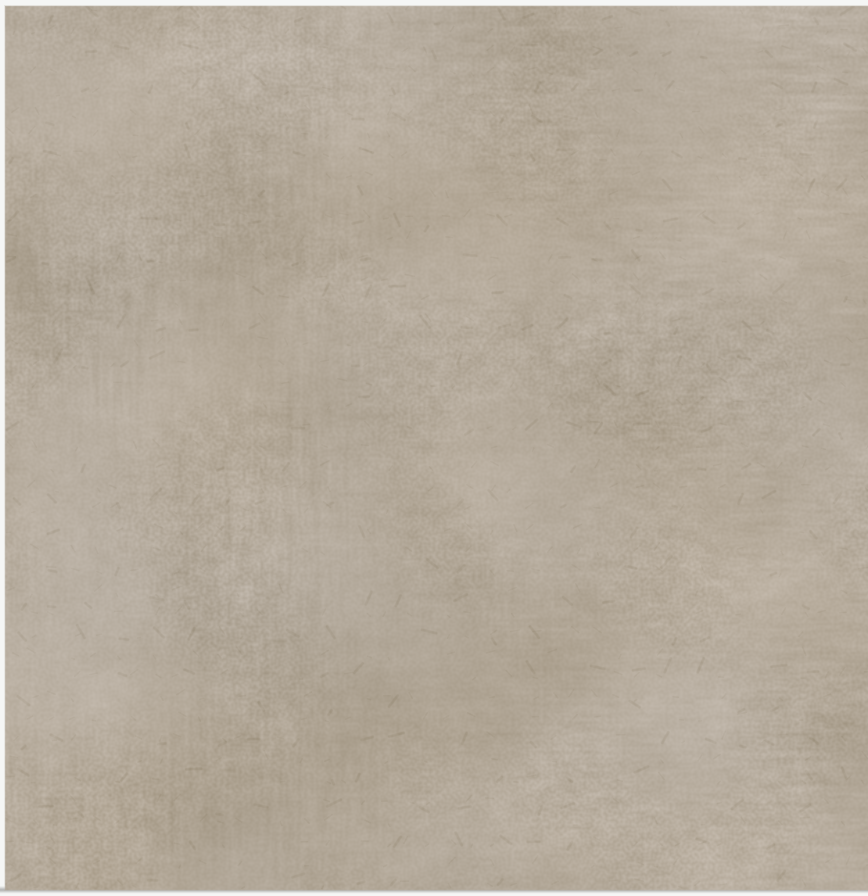
A WebGL 2 fragment shader for this texture:

```glsl
#version 300 es
precision highp float;
// Warm grey cement tile with cloudy stains, faint linen weave and a thin pale margin.

#define BASE_COLOR vec3(0.700, 0.658, 0.597)
#define TONE_TINT vec3(1.0, 1.05, 1.25)
#define MARGIN_COLOR vec3(0.96, 0.965, 0.96)
#define CLOUD_SCALE 3.4
#define CLOUD_DEPTH 0.060
#define MOTTLE_DEPTH 0.020
#define THREAD_DEPTH 0.034
#define GRAIN_SCALE 250.0
#define GRAIN_DEPTH 0.032
#define CREASE_DEPTH 0.020
#define SCRATCH_DEPTH 0.035

uniform vec2 u_resolution;
out vec4 fragColor;

// Integer hash giving two values in 0..1
vec2 hash2(vec2 cell) {
    uvec2 q = uvec2(ivec2(cell) + 4096);
    uint h = q.x * 1597334677u ^ q.y * 3812015801u;
    h = (h ^ (h >> 15)) * 2246822519u;
    h = (h ^ (h >> 13)) * 3266489917u;
    h ^= h >> 16;
    return vec2(h & 65535u, h >> 16) / 65535.0;
}

float cornerSlope(vec2 cell, vec2 offset) {
    float angle = 6.28318 * hash2(cell).x;
    return dot(vec2(cos(angle), sin(angle)), offset);
}

// Gradient noise, centred on zero
float noise(vec2 p) {
    vec2 i = floor(p), f = p - i;
    vec2 u = f * f * f * (f * (f * 6.0 - 15.0) + 10.0);
    float low = mix(cornerSlope(i, f), cornerSlope(i + vec2(1, 0), f - vec2(1, 0)), u.x);
    float high = mix(cornerSlope(i + vec2(0, 1), f - vec2(0, 1)),
                     cornerSlope(i + vec2(1, 1), f - vec2(1, 1)), u.x);
    return mix(low, high, u.y);
}

float fbm(vec2 p) {
    float sum = 0.0, gain = 1.0;
    for (int octave = 0; octave < 5; octave++) {
        sum += gain * noise(p);
        p = mat2(1.6, 1.2, -1.2, 1.6) * p + 7.3;
        gain *= 0.52;
    }
    return sum;
}

// Woven streaks, upright on the left and level on the right, showing in patches
float threads(vec2 p) {
    float upright = noise(p * vec2(190.0, 16.0)) + 0.6 * noise(p * vec2(70.0, 9.0) + 31.0);
    float level = noise(p * vec2(18.0, 180.0) + 57.0) + 0.6 * noise(p * vec2(10.0, 75.0) + 83.0);
    float side = smoothstep(0.2, 0.75, p.x + 0.5 * noise(p * 4.0 + 11.0));
    float patches = smoothstep(-0.35, 0.4, noise(p * 5.0 + 23.0));
    return mix(upright, level, 0.25 + 0.6 * side) * (0.35 + 0.65 * patches);
}

// Soft fold: dark above a wandering level line, fading upwards
float crease(vec2 p, float height) {
    float d = p.y - height - 0.05 * noise(vec2(p.x * 3.5, height * 9.0));
    float strength = smoothstep(-0.3, 0.3, noise(vec2(p.x * 4.0, height * 17.0 + 5.0)));
    return smoothstep(-0.012, 0.012, d) * exp(-max(d, 0.0) * 22.0) * strength;
}

// Sparse short hairline marks, one candidate per grid cell
float scratches(vec2 p, float count) {
    vec2 cell = floor(p * count);
    vec2 place = hash2(cell + 300.0), look = hash2(cell + 700.0);
    vec2 q = p * count - cell - mix(vec2(0.3), vec2(0.7), place);
    float angle = (look.x - 0.5) * 2.4;
    vec2 along = vec2(cos(angle), sin(angle));
    float reach = 0.06 + 0.16 * place.y;
    float d = length(q - along * clamp(dot(q, along), -reach, reach));
    return (1.0 - smoothstep(0.01, 0.065, d)) * step(0.6, look.y);
}

void main() {
    vec2 p = gl_FragCoord.xy / u_resolution.y;
    float width = u_resolution.x / u_resolution.y;

    // Broad stains, bent slightly and stretched sideways
    vec2 bend = 0.05 * vec2(noise(p * 6.0 + 3.0), noise(p * 6.0 + 41.0));
    float tone = CLOUD_DEPTH * fbm((p + bend) * vec2(0.9, 1.1) * CLOUD_SCALE + 13.0);
    tone += 0.016 * (1.0 - smoothstep(0.0, 0.22, p.x));
    tone -= CREASE_DEPTH * (crease(p, 0.26) + 0.6 * crease(p, 0.77)) - 0.003;

    // Surface texture
    float rough = 0.7 + 0.8 * smoothstep(-0.3, 0.4, noise(p * 6.0 + 67.0));
    tone += MOTTLE_DEPTH * rough * fbm(p * vec2(42.0, 55.0));
    tone += THREAD_DEPTH * threads(p);
    tone += GRAIN_DEPTH * rough * noise(p * GRAIN_SCALE + 0.37);
    tone -= SCRATCH_DEPTH * (scratches(p, 26.0) + 0.6 * scratches(p + 0.37, 43.0));

    // Pale level smears on the right half
    float smear = smoothstep(0.32, 0.6, noise(p * vec2(13.0, 62.0) + 19.0));
    tone += 0.022 * smear * smoothstep(0.5, 0.75, p.x / width);

    float warmth = 0.012 * noise(p * 4.5 + 91.0);
    vec3 color = BASE_COLOR + tone * TONE_TINT + warmth * vec3(0.5, 0.0, -0.8);

    // Margin on the left, top and bottom, shaded below the tile
    float inset = min(p.x - 0.0055, min(p.y - 0.0065, 0.9935 - p.y));
    float shade = 0.28 * smoothstep(-0.0045, 0.001, p.y - 0.0065);
    vec3 margin = MARGIN_COLOR * (1.0 - shade * (1.0 - smoothstep(0.006, 0.012, p.y)));
    color = mix(margin, color, smoothstep(-0.0012, 0.0012, inset));
    fragColor = vec4(color, 1.0);
}
```
